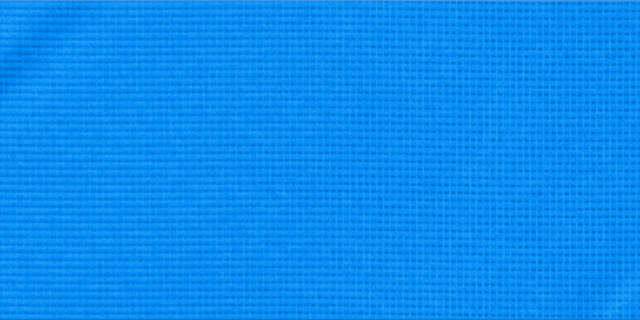
Give the GLSL for this texture, as a Shadertoy shader.

```glsl
// Blue waffle-knit cloth: a grid of soft ribs with dark dashes between them.
// Periodic cosine profiles form the knit; value noise adds yarn grain and
// uneven stitches, and soft diagonal bands shade the folds in two corners.

const float TAU = 6.2831853;
const vec2 REPEATS = vec2(96.0, 42.0);      // cells across and down
const vec3 PIT_BLUE = vec3(0.00, 0.43, 0.79);
const vec3 SHADE_BLUE = vec3(0.00, 0.51, 0.93);
const vec3 CLOTH_BLUE = vec3(0.018, 0.548, 0.95);
const vec3 LIGHT_BLUE = vec3(0.15, 0.645, 0.97);
const vec3 EDGE_GREY = vec3(0.36, 0.60, 0.84);
const float SHADE_TONE = 0.38;              // tone depth at which SHADE_BLUE is reached
const float BASE_TONE = 0.22;
const float GROOVE_DEPTH = 0.42;
const float DASH_DEPTH = 0.70;
const float RIDGE_LIGHT = 0.17;
const float TICK_LIGHT = 0.28;
const float GRAIN_AMOUNT = 0.60;
const float CELL_VARIATION = 0.26;
const float ROW_SAG = 0.12;                 // row drift, in cells
const float EDGE_WIDTH = 0.004;

float hash(vec2 p) {
    return fract(sin(dot(p, vec2(127.1, 311.7))) * 43758.5453);
}

float valueNoise(vec2 p) {
    vec2 i = floor(p);
    vec2 f = fract(p);
    f = f * f * (3.0 - 2.0 * f);
    float low = mix(hash(i), hash(i + vec2(1.0, 0.0)), f.x);
    float high = mix(hash(i + vec2(0.0, 1.0)), hash(i + vec2(1.0, 1.0)), f.x);
    return mix(low, high, f.y);
}

float band(float distanceToLine, float width) {
    float d = distanceToLine / width;
    return exp(-d * d);
}

// Relief of the knit: thin grooves between rows, broken into dashes by stitches
float knitTone(vec2 uv) {
    vec2 cell = uv * REPEATS;
    cell.y += ROW_SAG * sin(TAU * uv.x * 1.3 + 0.8) + 0.4 * uv.x;
    cell.x += 0.08 * (valueNoise(cell * 0.35) - 0.5);

    vec2 wave = 0.5 + 0.5 * cos(TAU * cell);
    float groove = wave.y * wave.y * wave.y;
    float dash = smoothstep(0.08, 0.65, wave.x);
    float tick = pow(1.0 - wave.x, 3.0);
    float ridge = cos(TAU * (cell.y - 0.68));
    float rightward = smoothstep(0.05, 0.85, uv.x);
    vec2 stitch = floor(cell + 0.5);
    vec2 loop = vec2(floor(cell.x), stitch.y);

    float tone = BASE_TONE - GROOVE_DEPTH * groove * mix(1.1, 0.5, rightward);
    tone -= DASH_DEPTH * groove * dash * mix(0.35, 1.1, rightward)
        * mix(0.6, 1.4, hash(stitch + 17.0));
    tone += TICK_LIGHT * (tick * mix(0.5, 1.5, hash(loop + 5.0)) - 0.3125)
        * mix(0.5, 1.1, rightward);
    tone += RIDGE_LIGHT * ridge * mix(1.3, 0.6, rightward);
    tone += CELL_VARIATION * (hash(stitch) - 0.5) * (1.0 - groove);
    return tone;
}

// Broad light and the diagonal folds at the upper left and lower right
float foldTone(vec2 p) {
    float upper = dot(p - vec2(0.05, 0.80), vec2(0.707, -0.707));
    float upperFade = exp(-3.5 * p.x) * smoothstep(0.45, 0.75, p.y);
    float tone = upperFade * (0.32 * band(upper - 0.11, 0.05)
        + 0.3 * band(upper + 0.10, 0.06) - 0.65 * band(upper, 0.05));

    float lower = dot(p - vec2(1.94, 0.06), vec2(0.8, -0.6));
    float lowerFade = smoothstep(1.65, 1.95, p.x) * smoothstep(0.3, 0.05, p.y);
    tone += lowerFade * (0.35 * band(lower, 0.035) - 0.2 * band(lower + 0.09, 0.05));

    tone += 0.14 * (valueNoise(p * vec2(2.5, 2.0) + 5.0) - 0.5);
    tone -= 0.08 * smoothstep(1.3, 2.0, p.x);
    return tone;
}

vec3 clothColor(float tone) {
    vec3 color = mix(CLOTH_BLUE, SHADE_BLUE, clamp(-tone / SHADE_TONE, 0.0, 1.0));
    color = mix(color, PIT_BLUE, clamp((-tone - SHADE_TONE) / (1.0 - SHADE_TONE), 0.0, 1.0));
    return mix(color, LIGHT_BLUE, clamp(tone, 0.0, 1.0));
}

void mainImage(out vec4 fragColor, in vec2 fragCoord) {
    vec2 uv = fragCoord / iResolution.xy;
    vec2 p = uv * vec2(2.0, 1.0);

    // Fine yarn grain, slightly taller than it is wide
    float grain = valueNoise(p * vec2(260.0, 170.0)) - 0.5;
    vec3 color = clothColor(knitTone(uv) + foldTone(p) + GRAIN_AMOUNT * grain);

    // Pale upper hem and shaded lower hem
    float soft = 1.0 / iResolution.y;
    float topEdge = 1.0 - smoothstep(EDGE_WIDTH - soft, EDGE_WIDTH + soft, 1.0 - uv.y);
    float bottomEdge = 1.0 - smoothstep(EDGE_WIDTH - soft, EDGE_WIDTH + soft, uv.y);
    color = mix(color, EDGE_GREY, 0.8 * topEdge);
    color = mix(color, PIT_BLUE, 0.6 * bottomEdge);

    fragColor = vec4(color, 1.0);
}
```
